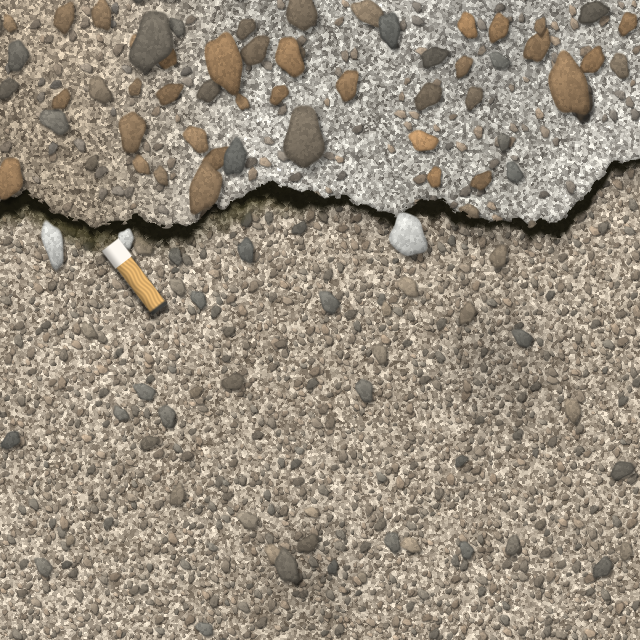
Give the GLSL for this texture, as a Shadertoy shader.

```glsl
// Weathered concrete: a broken pebbly slab above a gritty pavement with loose stones and a stub.
#define GRIT_FREQ 115.
#define LIGHT_DIR vec2(-.45, .9)
#define SHADOW_SHIFT vec2(.22, -.32)
#define SHADOW_COLOR vec3(.085, .078, .045)
#define MOSS_COLOR vec3(.29, .27, .1)
#define COOL_STONE vec3(.4, .4, .38)
#define WARM_STONE vec3(.62, .49, .35)
#define PALE_STONE vec3(.8, .8, .78)

// Lip height of the slab at even steps across the canvas
const float LIP[25] = float[25](
    .684, .703, .667, .651, .648, .661, .643, .646, .674, .69, .719, .706, .693,
    .69, .677, .664, .693, .677, .654, .654, .651, .656, .693, .745, .755);

// Large embedded stones: centre, radius, warmth
const vec4 BIG[12] = vec4[12](
    vec4(.475, .785, .036, .3), vec4(.351, .902, .034, .9), vec4(.237, .935, .036, .2),
    vec4(.889, .866, .036, .8), vec4(.206, .794, .024, .7), vec4(.367, .753, .021, 0),
    vec4(.453, .911, .024, .9), vec4(.32, .706, .029, .7), vec4(.471, .987, .027, .4),
    vec4(.609, .954, .02, 0), vec4(.013, .72, .025, .9), vec4(.448, .115, .02, .2));

vec3 hash3(vec2 p) {
    vec3 q = fract(p.xyx * vec3(.1031, .103, .0973));
    q += dot(q, q.yxz + 33.33);
    return fract((q.xxy + q.yzz) * q.zyx);
}

// Cellular noise: random value of the nearest seed
float cellular(vec2 p) {
    vec2 cell = floor(p), best = vec2(9, 0);
    for (int k = 0; k < 9; k++) {
        vec2 c = cell + vec2(k % 3 - 1, k / 3 - 1);
        vec3 h = hash3(c + 40.);
        float d = length(c + h.xy - p);
        if (d < best.x) best = vec2(d, h.z);
    }
    return best.y;
}

float blotches(vec2 p) {
    return (sin(p.x * 9. + 2. * sin(p.y * 7.)) + sin(p.y * 13. + 2. * sin(p.x * 11.))) * .5;
}

float spot(vec2 d, float r) { return exp(-dot(d, d) / (r * r)); }

// Lumpy ellipse: 1 on the rim
float outline(vec2 d, vec2 radii, float tilt, float seed) {
    float c = cos(tilt), s = sin(tilt);
    vec2 q = mat2(c, -s, s, c) * d / radii;
    float a = atan(q.y, q.x);
    return length(q) * (1. + .09 * sin(3. * a + seed) + .06 * sin(5. * a + seed * 2.3));
}

// One lit stone and its shadow
void stone(inout vec3 col, vec2 d, vec2 radii, float tilt, vec3 tint, float seed) {
    float big = max(radii.x, radii.y), small = min(radii.x, radii.y);
    if (length(d) > big * 2.1) return;
    float soft = 1. / (iResolution.y * small);
    float shadow = outline(d - SHADOW_SHIFT * small, radii, tilt, seed);
    col *= 1. - .4 * smoothstep(1.2, .85, shadow);
    float rim = outline(d, radii, tilt, seed);
    float lit = 1. + .2 * dot(d, LIGHT_DIR) / big - .22 * smoothstep(.7, 1., rim);
    col = mix(col, tint * lit, smoothstep(1. + soft, 1. - soft, rim));
}

// Stones scattered over a jittered grid
void pebbles(inout vec3 col, vec2 p, float freq, float density, vec3 cool, vec3 warm) {
    for (int k = 0; k < 9; k++) {
        vec2 c = floor(p * freq) + vec2(k % 3 - 1, k / 3 - 1);
        vec3 a = hash3(c + freq), b = hash3(c + freq * 3. + 17.);
        if (a.z > density) continue;
        vec2 radii = mix(.2, .42, b.x) * vec2(.72, 1.12) / freq;
        vec3 tint = mix(cool, warm, b.y) * mix(.82, 1.18, b.z);
        stone(col, p - (c + .2 + .6 * a.xy) / freq, radii, (b.z - .5) * 2.6, tint, b.y * 40.);
    }
}

float lipHeight(float x) {
    float s = clamp(x, 0., .9999) * 24.;
    int k = int(s);
    return mix(LIP[k], LIP[k + 1], fract(s)) + .004 * sin(x * 83. + 2. * sin(x * 37.)) + .002 * sin(x * 211.);
}

// Short paper tube with a tan wrap
void stub(inout vec3 col, vec2 d) {
    vec2 axis = normalize(vec2(.078, -.102));
    vec2 q = vec2(dot(d, axis), dot(d, vec2(-axis.y, axis.x)));
    float px = 1. / iResolution.y, halfWidth = q.x < -.029 ? .0165 : .0145;
    vec2 e = abs(q) - vec2(.064, halfWidth);
    float shadow = length(max(abs(q - vec2(.005, -.003)) - vec2(.061, .012), 0.));
    col *= 1. - .6 * smoothstep(.01, .002, shadow);
    vec3 wrap = vec3(.87, .69, .43) * (.95 + .08 * sin(q.y * 1100. + 2. * sin(q.x * 150.)));
    vec3 tube = mix(vec3(.94, .92, .89), wrap, smoothstep(-.03, -.028, q.x));
    tube = mix(tube, COOL_STONE * .6, smoothstep(.055, .06, q.x));
    tube *= 1.06 - .35 * smoothstep(.1, 1., -q.y / halfWidth);
    col = mix(col, tube, smoothstep(px, -px, max(e.x, e.y)));
}

void mainImage(out vec4 fragColor, in vec2 fragCoord) {
    vec2 p = fragCoord / iResolution.xy;
    float px = 1. / iResolution.y, coarse = cellular(p * GRIT_FREQ), fine = cellular(p * GRIT_FREQ * 2.1 + 7.);
    float grit = mix(coarse, fine, .55), mottle = blotches(p);
    float depth = lipHeight(p.x) + .007 * (coarse - .5) - p.y;

    // Pavement
    vec3 low = mix(vec3(.44, .39, .33), vec3(.93, .88, .8), grit) + .03 * mottle;
    pebbles(low, p, 75., .6, vec3(.53, .5, .45), vec3(.66, .59, .51));
    pebbles(low, p, 46., .42, vec3(.47, .45, .41), vec3(.63, .56, .48));
    pebbles(low, p, 24., .13, COOL_STONE, vec3(.6, .54, .46));
    low *= 1. - .2 * spot(p - vec2(.78, .43), .09) - .15 * spot(p - vec2(.48, .1), .08);

    // Moss and shadow below the lip
    float moss = spot(p - vec2(.1, .66), .15) + spot(p - vec2(.4, .67), .07);
    low = mix(low, MOSS_COLOR, .65 * min(moss, 1.) * smoothstep(.055, .01, depth));
    float reach = .017 + .008 * sin(p.x * 29. + 1.);
    low *= 1. - .35 * smoothstep(.07, 0., depth);
    low = mix(low, SHADOW_COLOR, .95 * smoothstep(reach + .008, reach - .005, depth));

    // Broken slab
    vec3 high = mix(vec3(.43, .41, .38), vec3(.95, .94, .9), grit) + .05 * mottle;
    high *= 1. - .2 * spot(p - vec2(.77, .94), .1);
    high *= mix(vec3(1), vec3(.92, .86, .79), smoothstep(.45, .1, p.x));
    pebbles(high, p, 42., .28, vec3(.47, .45, .42), vec3(.62, .55, .47));
    pebbles(high, p, 17., .42, COOL_STONE, WARM_STONE);
    high *= 1. - .25 * smoothstep(-.012, 0., depth);
    vec3 col = mix(high, low, smoothstep(-px, px, depth));

    // Prominent stones and loose pieces
    for (int i = 0; i < 12; i++) {
        vec4 s = BIG[i];
        float seed = float(i) * 2.4;
        stone(col, p - s.xy, s.z * vec2(.82, 1.35), .35 * sin(seed), mix(COOL_STONE, WARM_STONE, s.w), seed);
    }
    stone(col, p - vec2(.638, .632), vec2(.027, .034), .3, PALE_STONE, 1.);
    stone(col, p - vec2(.083, .618), vec2(.015, .038), .25, PALE_STONE, 4.);
    stone(col, p - vec2(.197, .627), vec2(.012, .015), 0., PALE_STONE, 2.);
    col *= .91 + .18 * fine;
    stub(col, p - vec2(.211, .567));
    fragColor = vec4(clamp(col, 0., 1.), 1);
}
```
